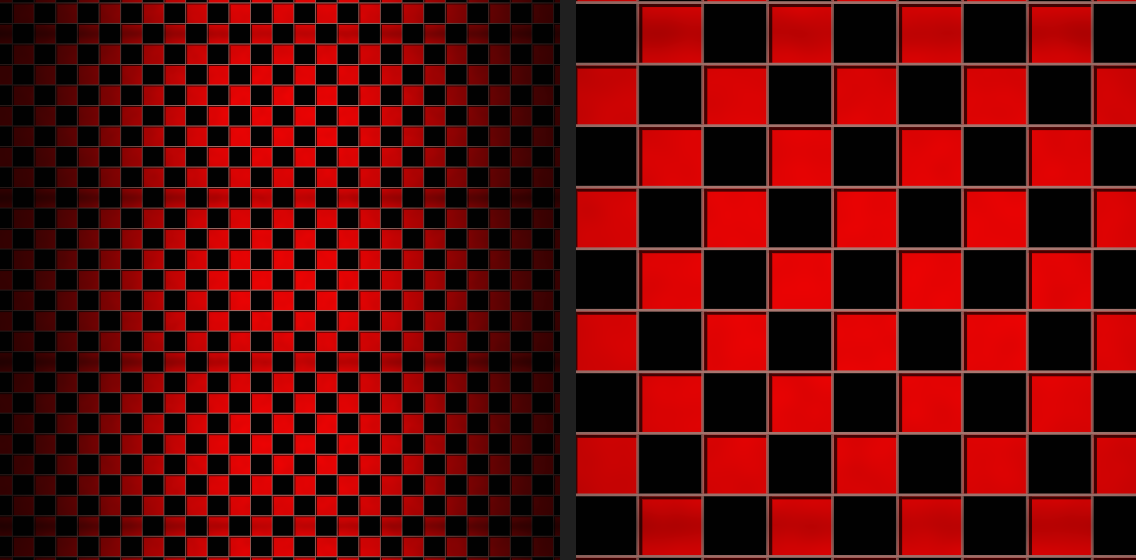
Left: the whole. Right: its middle third, enlarged.
Write a Shadertoy shader that draws this pattern.

```glsl
#define CELLS vec2(25.87, 27.30)
#define GRID_SHIFT vec2(0.573, 0.142)
#define LINE_WIDTH 0.045
#define GROOVE_WIDTH 0.05
#define BAND_ROWS 8.0
#define LIGHT_CENTER 0.515
#define LIGHT_EDGE 0.20
#define LIGHT_PEAK 0.90
#define SEAM_DEPTH 0.20
#define WEAR 0.05
#define RED vec3(1.0, 0.008, 0.008)
#define METAL vec3(0.74, 0.52, 0.49)

vec2 hashGradient(vec2 p) {
    p = vec2(dot(p, vec2(127.1, 311.7)), dot(p, vec2(269.5, 183.3)));
    return 2.0 * fract(sin(p) * 43758.5) - 1.0;
}

float gradientNoise(vec2 p) {
    vec2 i = floor(p), f = fract(p);
    vec2 u = f * f * (3.0 - 2.0 * f);
    vec2 o = vec2(0.0, 1.0);
    float low = mix(dot(hashGradient(i), f),
                    dot(hashGradient(i + o.yx), f - o.yx), u.x);
    float high = mix(dot(hashGradient(i + o), f - o),
                     dot(hashGradient(i + 1.0), f - 1.0), u.x);
    return mix(low, high, u.y);
}

// Pixel coverage of a stripe centred on zero, per axis
vec2 stripe(vec2 d, float width, vec2 pixel) {
    vec2 lo = max(d - 0.5 * pixel, vec2(-0.5 * width));
    vec2 hi = min(d + 0.5 * pixel, vec2(0.5 * width));
    return clamp((hi - lo) / pixel, 0.0, 1.0);
}

// Spotlit column, repeating down the canvas in bands of rows
float lighting(float x, float row) {
    float side = abs(x - LIGHT_CENTER);
    float glow = mix(LIGHT_PEAK, LIGHT_EDGE, smoothstep(0.07, 0.52, side));
    float fromSeam = abs(fract((row - 1.5) / BAND_ROWS + 0.5) - 0.5) * 2.0;
    float bandFade = 1.0 - 0.10 * (1.0 - fromSeam) * (1.0 - fromSeam);
    float seam = 1.0 - smoothstep(0.0, 0.12, fromSeam);
    return glow * bandFade * (1.0 - SEAM_DEPTH * seam * (0.4 + 2.0 * side));
}

void mainImage(out vec4 fragColor, in vec2 fragCoord) {
    vec2 uv = fragCoord / iResolution.xy;
    vec2 grid = vec2(uv.x, 1.0 - uv.y) * CELLS - GRID_SHIFT;
    vec2 pixel = CELLS / iResolution.xy;
    vec2 edge = grid - round(grid);

    // Smooth checker: the sign flips across every cell border
    vec2 parity = 1.0 - 2.0 * mod(floor(grid + 0.5), 2.0);
    vec2 side = parity * clamp(2.0 * edge / pixel, -1.0, 1.0);
    float checker = 0.5 + 0.5 * side.x * side.y;

    // Lit tiles with faint mottling
    float light = lighting(uv.x, grid.y);
    float mottle = 1.0 + WEAR * gradientNoise(grid * 2.3);
    vec3 color = RED * checker * light * mottle;

    // Dark groove on one side of each thin metal line
    vec2 groove = stripe(edge - 0.5 * (LINE_WIDTH + GROOVE_WIDTH), GROOVE_WIDTH, pixel);
    color *= 1.0 - 0.7 * max(groove.x, groove.y);
    vec2 rule = stripe(edge, LINE_WIDTH, pixel);
    float metal = max(0.75 * rule.x, rule.y);
    color = mix(color, METAL * light, metal);

    fragColor = vec4(color + 0.004, 1.0);
}
```
